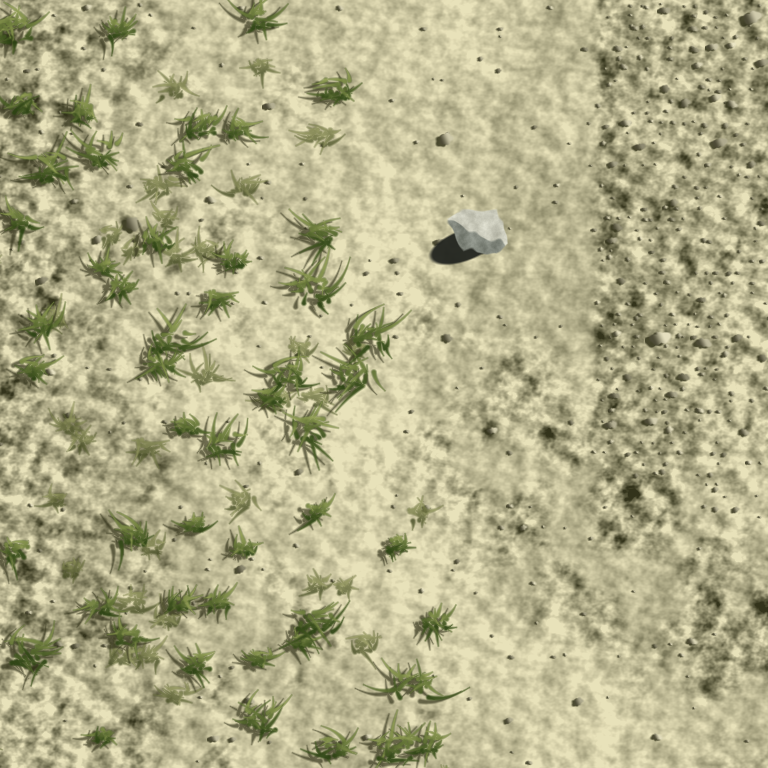
Write a Shadertoy shader that draws this texture.

```glsl
#define LIGHT vec2(0.91, 0.41)
#define BLUR 0.0019
#define SAND_BRIGHT vec3(0.89, 0.865, 0.71)
#define SAND_DEEP vec3(0.20, 0.20, 0.105)
#define GRASS_DARK vec3(0.17, 0.26, 0.07)
#define GRASS_LIGHT vec3(0.58, 0.63, 0.33)
#define TUFT_CELLS 11.0
#define BLADES 18
#define BLADE_LENGTH 0.046
#define BLADE_WIDTH 0.0031
#define ROCK_POS vec2(0.624, 0.700)

vec2 hash2(vec2 p) {
    vec3 q = fract(p.xyx * vec3(0.1031, 0.1030, 0.0973));
    q += dot(q, q.yzx + 33.33);
    return fract((q.xx + q.yz) * q.zy);
}

vec2 gradientAt(vec2 cell) {
    float a = 6.2832 * hash2(cell).x;
    return vec2(cos(a), sin(a));
}

float gradientNoise(vec2 p) {
    vec2 i = floor(p), f = p - i, e = vec2(1, 0);
    vec2 u = f * f * f * (f * (f * 6.0 - 15.0) + 10.0);
    float low = mix(dot(gradientAt(i), f), dot(gradientAt(i + e), f - e), u.x);
    float high = mix(dot(gradientAt(i + e.yx), f - e.yx), dot(gradientAt(i + 1.0), f - 1.0), u.x);
    return mix(low, high, u.y);
}

float fbm(vec2 p) {
    float sum = 0.0, amp = 0.6;
    for (int i = 0; i < 4; i++) {
        sum += amp * gradientNoise(p);
        p = mat2(1.6, 1.2, -1.2, 1.6) * p + 17.3;
        amp *= 0.55;
    }
    return sum;
}

// Zones of the ground
float gravelZone(vec2 p) {
    return smoothstep(0.765, 0.785, p.x) * smoothstep(0.31, 0.45, p.y);
}

float grassZone(vec2 p) {
    float limit = 0.60 - 0.22 * p.y;
    return smoothstep(limit + 0.09, limit - 0.09, p.x);
}

// Radiating bent blades: x is coverage, y is lightness
vec2 tufts(vec2 p, float cells, float density, float size) {
    vec2 result = vec2(0), home = floor(p * cells);
    for (int k = 0; k < 9; k++) {
        vec2 id = home + vec2(k % 3, k / 3) - 1.0;
        vec2 r = hash2(id + cells * 3.7);
        vec2 root = (id + 0.5 + 0.8 * (hash2(id + 41.0) - 0.5)) / cells;
        if (r.x > density * grassZone(root)) continue;
        float scale = size * mix(0.5, 1.1, r.y);
        for (int b = 0; b < BLADES; b++) {
            vec2 s = hash2(id * 5.3 + float(b) * 13.7 + 3.0);
            vec2 t = hash2(id * 7.1 + float(b) * 9.1 + 60.0);
            float a = 6.2832 * s.x;
            vec2 dir = normalize(vec2(cos(a), 0.75 * sin(a) + 0.18));
            float len = scale * BLADE_LENGTH * mix(0.25, 1.0, s.y * s.y);
            vec2 q = p - root - scale * vec2(0.042, 0.030) * (t - 0.5);
            float h = clamp(dot(q, dir) / len, 0.0, 1.0);
            vec2 bend = vec2(-dir.y, dir.x) * (t.x - 0.5) * len * h * h;
            float d = length(q - dir * h * len - bend) - BLADE_WIDTH * (1.0 - 0.8 * h);
            float cover = smoothstep(BLUR, -BLUR, d);
            result.y = mix(result.y, clamp(t.y * 0.85 + 0.3 * h - 0.05, 0.0, 1.0), cover);
            result.x = max(result.x, cover);
        }
    }
    return result;
}

// Lit stones with cast shadows, one per cell of staggered rows
float stoneDistance(vec2 q, float radius, float turn) {
    float a = atan(q.y, q.x);
    return length(q * vec2(0.85, 1.25)) - radius * (1.0 + 0.18 * sin(2.0 * a + turn) + 0.1 * sin(5.0 * a - turn));
}

vec3 addPebbles(vec3 col, vec2 p, float cells, float sparse, float dense) {
    vec2 g = p * cells;
    vec2 stagger = vec2(7.0 * hash2(vec2(floor(g.y), cells)).x, 0.0);
    g += stagger;
    vec2 id = floor(g), r = hash2(id + cells), s = hash2(id + cells * 7.7);
    if (r.x > mix(sparse, dense, gravelZone((id + 0.5 - stagger) / cells))) return col;
    vec2 q = fract(g) - 0.5 - 0.3 * (s - 0.5);
    float radius = mix(0.10, 0.23, r.y * r.y), soft = cells * BLUR, turn = 6.2832 * s.x;
    float shadow = smoothstep(soft, -soft, stoneDistance(q + LIGHT * radius * 0.7, radius, turn));
    float body = smoothstep(soft, -soft, stoneDistance(q, radius, turn));
    float lit = smoothstep(-0.9, 0.6, dot(q, LIGHT) / radius) * mix(0.45, 1.25, s.y);
    col = mix(col, SAND_DEEP, 0.85 * shadow);
    return mix(col, mix(vec3(0.30, 0.29, 0.21), vec3(0.80, 0.78, 0.66), lit), body);
}

// Faceted grey rock
float rockDistance(vec2 q) {
    float d = -1.0;
    for (int i = 0; i < 6; i++) {
        float a = 1.0472 * float(i) + 0.35 + 0.3 * sin(float(i) * 2.3);
        d = max(d, dot(q, vec2(cos(a), sin(a))) - 0.031 - 0.006 * sin(float(i) * 4.1));
    }
    return d;
}

vec3 addRock(vec3 col, vec2 p) {
    vec2 q = p - ROCK_POS;
    float shadow = length((q + vec2(0.020, 0.020)) * mat2(0.94, 0.34, -0.8, 2.2)) - 0.046;
    col = mix(col, vec3(0.13, 0.14, 0.12), 0.95 * smoothstep(0.004, -0.004, shadow));
    float ridge = smoothstep(-0.002, 0.002, q.y + 0.45 * q.x + 0.006 + 0.012 * gradientNoise(q * 55.0));
    vec3 stone = mix(vec3(0.52, 0.54, 0.50), vec3(0.79, 0.79, 0.73), ridge) + 0.2 * fbm(q * 70.0);
    return mix(col, stone, smoothstep(BLUR, -BLUR, rockDistance(q) + 0.008 * gradientNoise(q * 60.0)));
}

void mainImage(out vec4 fragColor, in vec2 fragCoord) {
    vec2 p = fragCoord / iResolution.y;

    // Broad wear: diagonal track, left margin, gravel and grassy soil
    float broad = fbm(p * 3.2 + 3.0), patches = fbm(p * 9.0 + 20.0);
    float band = smoothstep(0.20, 0.03, abs(dot(p - vec2(0.64, 0.42), vec2(0.6, 0.8)))) * smoothstep(0.46, 0.62, p.x);
    float margin = smoothstep(0.26, 0.0, p.x + 0.35 * patches);
    float worn = band * smoothstep(-0.2, 0.2, patches) + 0.8 * margin + 0.75 * gravelZone(p);
    worn = clamp(worn + 0.6 * grassZone(p) * smoothstep(0.0, 0.3, patches), 0.0, 1.0);

    // Side-lit relief, clods along the track and fine grain
    vec2 g = p * vec2(30.0, 38.0);
    float relief = fbm(g) - fbm(g + LIGHT * 0.4);
    float clods = smoothstep(0.08, 0.36, fbm(mat2(0.8, 0.6, -0.6, 0.8) * p * vec2(26.0, 20.0) + 9.0));
    float tone = 0.88 + 0.34 * broad + 0.20 * patches - 0.19 * worn;
    tone += relief * mix(0.42, 1.1, worn) - clods * mix(0.10, 0.52, worn);
    tone += 0.17 * gradientNoise(p * 150.0) * mix(0.7, 1.3, worn);
    vec3 col = mix(SAND_DEEP, SAND_BRIGHT, clamp(tone, 0.0, 1.03));

    // Scattered stones
    col = addPebbles(col, p, 72.0, 0.03, 0.30);
    col = addPebbles(col, p, 40.0, 0.03, 0.28);
    col = addPebbles(col, p, 19.0, 0.02, 0.20);
    col = addRock(col, p);

    // Pale sprigs, tuft shadows, then green tufts
    vec2 sprig = tufts(p + 0.003, 16.0, 0.30, 0.75);
    col = mix(col, mix(vec3(0.25, 0.28, 0.12), vec3(0.58, 0.60, 0.36), sprig.y), 0.75 * sprig.x);
    float shade = tufts(p + LIGHT * 0.012, TUFT_CELLS, 0.66, 1.05).x;
    col = mix(col, SAND_DEEP, 0.68 * shade);
    vec2 grass = tufts(p, TUFT_CELLS, 0.66, 1.05);
    col = mix(col, mix(GRASS_DARK, GRASS_LIGHT, grass.y), 0.92 * grass.x);

    fragColor = vec4(col, 1.0);
}
```
